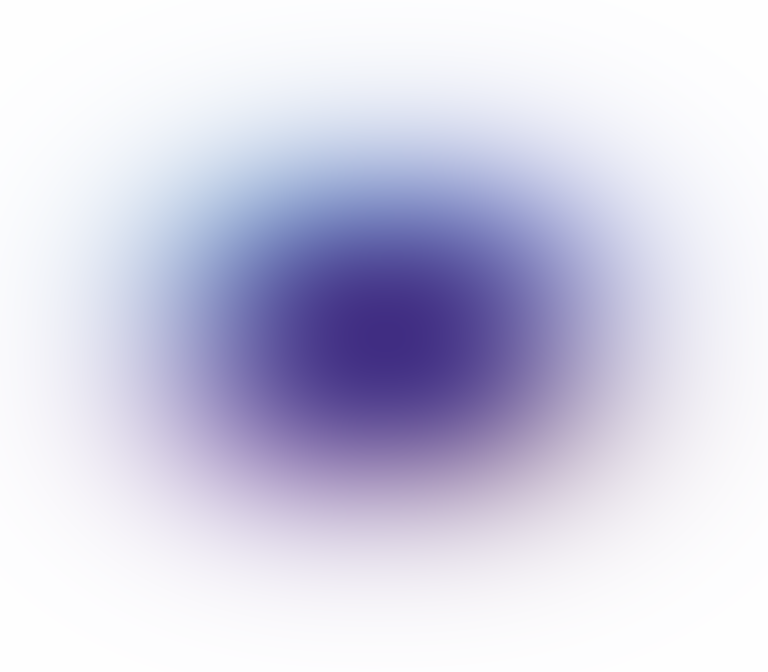
Reproduce this background procedurally as a Shadertoy shader.

```glsl
// A soft indigo cloud on near-white, tinted sky blue at the upper left,
// periwinkle at the upper right, and violet to mauve below.
// A separable falloff sets the opacity; four corner tints are blended across it.

const vec3 PAPER      = vec3(0.996, 0.996, 0.998);
const vec3 INDIGO     = vec3(0.25, 0.175, 0.51);
const vec3 SKY        = vec3(0.04, 0.30, 0.65);
const vec3 PERIWINKLE = vec3(0.08, 0.15, 0.62);
const vec3 VIOLET     = vec3(0.27, 0.10, 0.51);
const vec3 MAUVE      = vec3(0.35, 0.19, 0.42);

const vec2 CENTER = vec2(0.502, 0.499);  // fraction of the canvas
const vec2 EXTENT = vec2(0.280, 0.2455); // falloff radii, fraction of the canvas

// Opacity with a broad core and slightly squared contours
float cloudDensity(vec2 p, float power) {
    vec2 falloff = pow(abs(p) + 1e-5, vec2(power));
    return exp(-falloff.x - falloff.y);
}

// Smooth blend of four corner colours over the square from -1 to 1
vec3 blendCorners(vec2 p, vec3 topLeft, vec3 topRight, vec3 lowLeft, vec3 lowRight) {
    vec2 w = smoothstep(vec2(-1.0), vec2(1.0), p);
    return mix(mix(lowLeft, lowRight, w.x), mix(topLeft, topRight, w.x), w.y);
}

void mainImage(out vec4 fragColor, in vec2 fragCoord) {
    vec2 uv = fragCoord / iResolution.xy;
    vec2 p = (uv - CENTER) / EXTENT;

    // Directional tint, gathering into indigo at the heart of the cloud
    float density = cloudDensity(p, 2.3);
    vec3 tint = blendCorners(p, SKY, PERIWINKLE, VIOLET, MAUVE);
    tint = mix(tint, INDIGO, density * density);

    fragColor = vec4(mix(PAPER, tint, density), 1.0);
}
```
